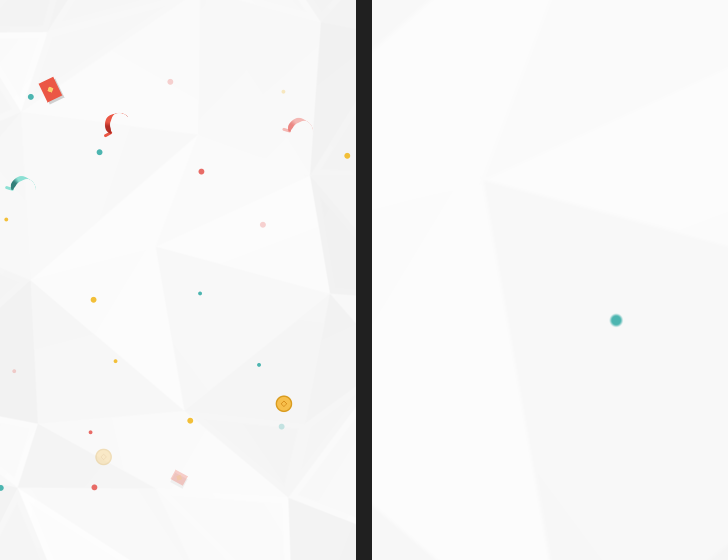
Left: the whole. Right: its middle third, enlarged.
Write a Shadertoy shader that draws this background.

```glsl
// Pale folded-paper backdrop scattered with small confetti, ribbons and coins.
// A jittered grid is split into softly shaded triangles; the confetti follows
// a low-discrepancy sequence, and the ornaments are built from distance fields.

const float CELL = 0.21;
const float SOFT = 0.0011;
const vec3 RED = vec3(0.91, 0.42, 0.40);
const vec3 GOLD = vec3(0.95, 0.75, 0.22);
const vec3 TEAL = vec3(0.30, 0.71, 0.69);
const vec3 SCARLET = vec3(0.92, 0.34, 0.27);

float hash(vec2 p) {
    return fract(sin(dot(p, vec2(127.1, 311.7))) * 43758.5453);
}

vec2 hash2(vec2 p) {
    return vec2(hash(p), hash(p + 17.3));
}

vec2 rotate(vec2 p, float angle) {
    float c = cos(angle), s = sin(angle);
    return vec2(c * p.x + s * p.y, c * p.y - s * p.x);
}

float cover(float d) {
    return 1.0 - smoothstep(-SOFT, SOFT, d);
}

float box(vec2 p, vec2 halfSize) {
    vec2 d = abs(p) - halfSize;
    return length(max(d, 0.0)) + min(max(d.x, d.y), 0.0);
}

float segment(vec2 p, vec2 a, vec2 b) {
    vec2 ab = b - a;
    return length(p - a - ab * clamp(dot(p - a, ab) / dot(ab, ab), 0.0, 1.0));
}

// Paper facets
vec2 meshPoint(vec2 cell) {
    return (cell + 0.5 + 0.7 * (hash2(cell) - 0.5)) * CELL;
}

float insideEdge(vec2 p, vec2 a, vec2 b) {
    vec2 e = normalize(b - a);
    return e.x * (p.y - a.y) - e.y * (p.x - a.x);
}

// Returns tone times weight, and weight
vec2 facet(vec2 p, vec2 a, vec2 b, vec2 c, vec2 id) {
    float d = min(insideEdge(p, a, b), min(insideEdge(p, b, c), insideEdge(p, c, a)));
    vec2 middle = (a + b + c) / 3.0;
    float strength = mix(0.3, 1.0, smoothstep(0.1, 0.45, length(middle - vec2(0.24, 0.58))));
    float tone = 0.987 - 0.046 * strength * hash(id + 5.1);
    tone += 0.06 * strength * dot(p - middle, hash2(id + 9.7) - 0.5);
    float rim = 1.0 - smoothstep(0.009, 0.013, d);
    tone += 0.006 * rim * step(0.6, hash(id + 2.9));
    float weight = smoothstep(-0.0018, 0.0018, d);
    return vec2(tone, 1.0) * weight;
}

float paper(vec2 p) {
    vec2 base = floor(p / CELL), sum = vec2(0.97, 1.0) * 0.001;
    for (int j = -1; j <= 0; j++)
    for (int i = -1; i <= 0; i++) {
        vec2 id = base + vec2(i, j);
        vec2 a = meshPoint(id), b = meshPoint(id + vec2(1, 0));
        vec2 c = meshPoint(id + 1.0), d = meshPoint(id + vec2(0, 1));
        if (hash(id + 3.3) < 0.5) {
            sum += facet(p, a, b, c, id) + facet(p, a, c, d, id + 0.5);
        } else {
            sum += facet(p, a, b, d, id) + facet(p, b, c, d, id + 0.5);
        }
    }
    return sum.x / sum.y;
}

// Ornaments, each blended over the colour beneath
vec3 confetti(vec3 col, vec2 p, float width) {
    for (int i = 0; i < 18; i++) {
        float n = float(i);
        vec2 seed = vec2(n, 4.7);
        vec2 at = fract(vec2(0.7549, 0.5698) * n + 0.23) + 0.06 * (hash2(seed) - 0.5);
        at = vec2(at.x * width, mix(0.06, 0.9, at.y));
        float radius = mix(0.0034, 0.0052, step(0.3, hash(seed + 1.0)));
        float alpha = mix(0.3, 1.0, step(0.3, hash(seed + 2.0)));
        float kind = mod(n, 3.0);
        vec3 tint = kind < 1.0 ? RED : (kind < 2.0 ? GOLD : TEAL);
        col = mix(col, tint, alpha * cover(length(p - at) - radius));
    }
    return col;
}

vec3 coin(vec3 col, vec2 p, float alpha) {
    float r = length(p);
    vec3 tint = mix(vec3(0.85, 0.61, 0.12), vec3(0.97, 0.75, 0.30), cover(r - 0.0122));
    float mark = abs(abs(p.x) + abs(p.y) - 0.005) - 0.0008;
    tint = mix(tint, vec3(0.84, 0.55, 0.10), cover(mark));
    return mix(col, tint, alpha * cover(r - 0.0148));
}

vec3 packet(vec3 col, vec2 p, float angle, vec2 size, float alpha) {
    vec2 q = rotate(p, angle);
    col = mix(col, vec3(0.82), alpha * cover(box(q - vec2(0.002, -0.005), size)));
    col = mix(col, SCARLET, alpha * cover(box(q, size)));
    return mix(col, vec3(0.98, 0.80, 0.42), alpha * cover(abs(q.x) + abs(q.y) - 0.006));
}

vec3 ribbon(vec3 col, vec2 p, float angle, vec3 tint, vec3 shade, float alpha) {
    vec2 q = rotate(p, angle) + vec2(-0.012, 0.012);
    float turn = atan(q.y, -q.x);
    float thick = 0.0045 * smoothstep(-0.3, 0.5, turn) * smoothstep(2.1, 1.2, turn);
    float curl = max(abs(length(q) - 0.021) - thick, -q.y);
    float tail = segment(q, vec2(-0.021, 0.001), vec2(-0.031, 0.004)) - 0.0026;
    col = mix(col, tint, alpha * cover(tail));
    return mix(col, mix(shade, tint, smoothstep(0.6, 1.1, turn)), alpha * cover(curl));
}

void mainImage(out vec4 fragColor, in vec2 fragCoord) {
    vec2 p = fragCoord / iResolution.y;
    vec3 col = vec3(paper(p));
    col = confetti(col, p, iResolution.x / iResolution.y);
    col = ribbon(col, p - vec2(0.031, 0.673), 0.0, vec3(0.55, 0.88, 0.83), vec3(0.2, 0.5, 0.48), 1.0);
    col = ribbon(col, p - vec2(0.526, 0.777), 0.0, vec3(0.95, 0.66, 0.64), RED, 0.8);
    col = ribbon(col, p - vec2(0.196, 0.777), 0.8, SCARLET, vec3(0.7, 0.18, 0.15), 1.0);
    col = packet(col, p - vec2(0.090, 0.840), 0.45, vec2(0.0145, 0.0185), 1.0);
    col = packet(col, p - vec2(0.320, 0.147), -0.5, vec2(0.0125, 0.0095), 0.28);
    col = coin(col, p - vec2(0.507, 0.279), 1.0);
    col = coin(col, p - vec2(0.185, 0.184), 0.3);
    fragColor = vec4(col, 1.0);
}
```
